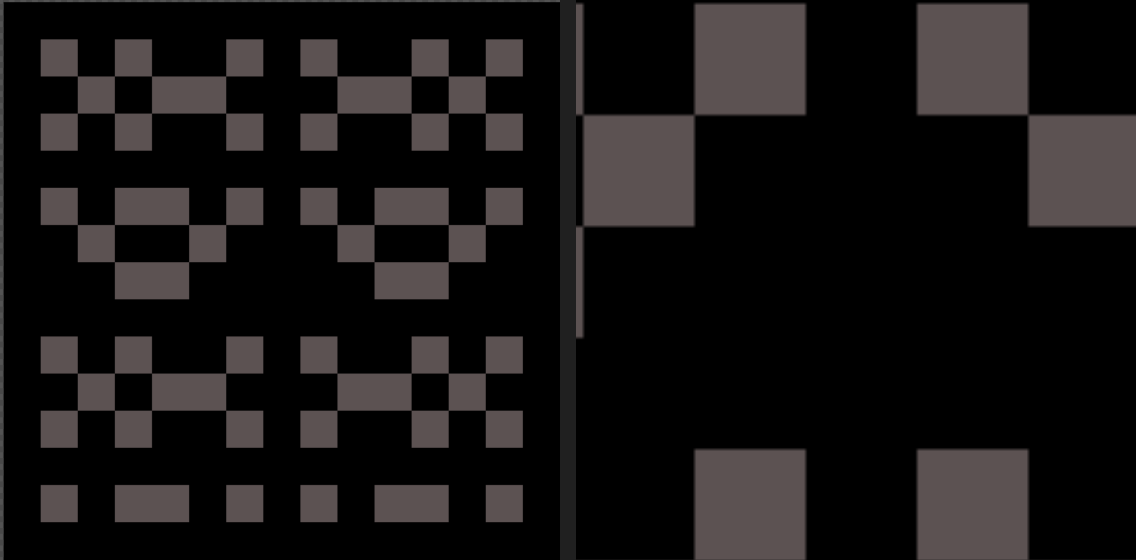
Left, the full canvas; right, a detail of the centre.
This pattern is drawn by a Shadertoy shader. Its source:

```glsl
// Blocky woven motifs on black: a 15 by 15 cell grid mirrored about its middle column.
// Crosses with forked tails alternate with cups down the rows, each lit by distance rules;
// cell seams are blended over a thin band, and a checkered sliver edges the left and top.

#define CELLS 15.0
#define GRID_MIN vec2(0.0065, 0.0013)
#define GRID_MAX vec2(1.0, 0.9961)
#define BLOCK_COLOR vec3(0.36, 0.32, 0.32)
#define GROUND_COLOR vec3(0.0)
#define CHECK_LIGHT vec3(0.325)
#define CHECK_DARK vec3(0.285)
#define CHECK_SIZE 0.0104
#define EDGE_WIDTH 0.0022

// Diagonal cross around column 2, joined to a fork opening at column 6
float crossMotif(float col, float row) {
    float rise = abs(row - 1.0);
    bool diagonal = abs(col - 2.0) == rise;
    bool stem = rise == 0.0 && abs(col - 4.5) < 1.0;
    bool prong = rise == 1.0 && col == 6.0;
    return float(diagonal || stem || prong);
}

// Cup narrowing downward, with a bar across its rim and its base
float cupMotif(float col, float row) {
    float reach = abs(col - 3.5);
    bool side = reach == 2.5 - row;
    bool bar = reach == 0.5 && row != 1.0;
    return float(side || bar);
}

// Whether a whole cell is lit; rows count downward from the top
float cellLit(vec2 cell) {
    float middle = floor(CELLS * 0.5);
    float col = middle - abs(cell.x - middle);
    float line = CELLS - 1.0 - cell.y;
    float row = mod(line - 1.0, 4.0);
    bool inside = col > 0.0 && col < middle && line > 0.0 && line < CELLS - 1.0;
    if (!inside || row > 2.0) return 0.0;
    float band = floor((line - 1.0) / 4.0);
    return mod(band, 2.0) < 0.5 ? crossMotif(col, row) : cupMotif(col, row);
}

// Blend the four cells that meet at the nearest grid corner
float blockCoverage(vec2 grid, vec2 blur) {
    vec2 seam = floor(grid + 0.5);
    vec2 t = clamp((grid - seam) / blur + 0.5, 0.0, 1.0);
    float below = mix(cellLit(seam - 1.0), cellLit(seam - vec2(0.0, 1.0)), t.x);
    float above = mix(cellLit(seam - vec2(1.0, 0.0)), cellLit(seam), t.x);
    return mix(below, above, t.y);
}

void mainImage(out vec4 fragColor, in vec2 fragCoord) {
    vec2 uv = fragCoord / iResolution.xy;
    vec2 pixel = 1.0 / iResolution.xy;
    vec2 pitch = (GRID_MAX - GRID_MIN) / CELLS;
    vec2 grid = (uv - GRID_MIN) / pitch;

    // Motif blocks
    vec2 blur = max(vec2(EDGE_WIDTH), pixel) / pitch;
    vec3 color = mix(GROUND_COLOR, BLOCK_COLOR, blockCoverage(grid, blur));

    // Checkered sliver beyond the left and top of the ground
    vec2 wave = abs(fract(uv / (2.0 * CHECK_SIZE)) - 0.5) - 0.25;
    vec2 parity = clamp(wave * 2.0 * CHECK_SIZE / pixel, -0.5, 0.5) * 2.0;
    vec3 checker = mix(CHECK_DARK, CHECK_LIGHT, 0.5 + 0.5 * parity.x * parity.y);
    float outside = max(GRID_MIN.x - uv.x, uv.y - GRID_MAX.y);
    color = mix(color, checker, clamp(outside / pixel.y + 0.5, 0.0, 1.0));

    fragColor = vec4(color, 1.0);
}
```
